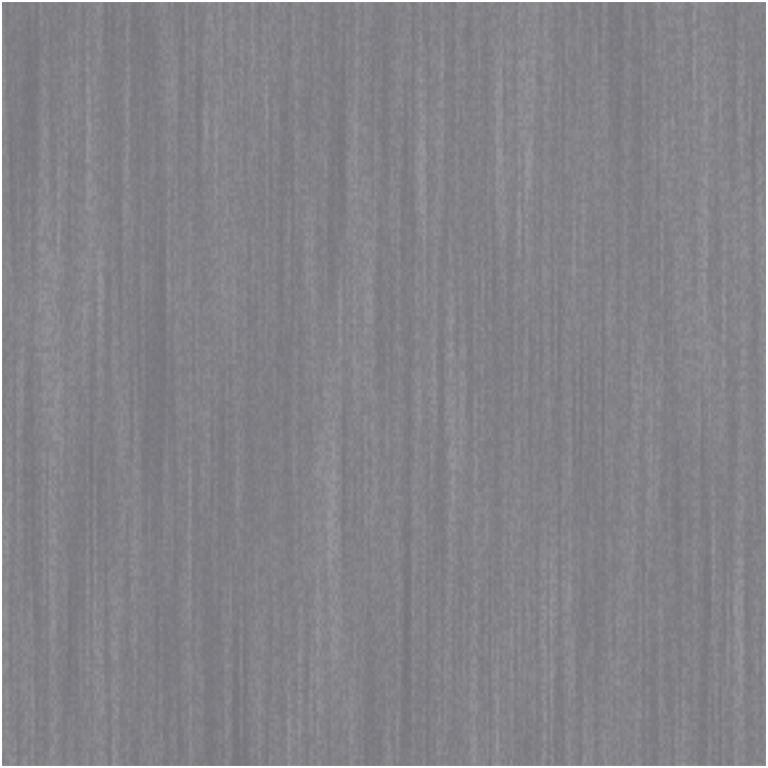
Give the GLSL for this texture, as a WebGL 1 fragment shader.

```glsl
precision highp float;

uniform vec2 u_resolution;

const vec3 DARK_STEEL = vec3(0.462, 0.460, 0.482);
const vec3 LIGHT_STEEL = vec3(0.592, 0.586, 0.606);
const vec3 BORDER_WHITE = vec3(1.0);
const float BORDER_WIDTH = 0.0027;

float hash(vec2 p) {
  vec3 q = fract(vec3(p.xyx) * 0.1031);
  q += dot(q, q.yzx + 33.33);
  return fract((q.x + q.y) * q.z);
}

float valueNoise(vec2 p) {
  vec2 cell = floor(p);
  vec2 blend = smoothstep(0.0, 1.0, fract(p));
  float lower = mix(hash(cell), hash(cell + vec2(1.0, 0.0)), blend.x);
  float upper = mix(hash(cell + vec2(0.0, 1.0)), hash(cell + 1.0), blend.x);
  return mix(lower, upper, blend.y);
}

// One vertical fibre, shifted so its ends do not line up with its neighbours
float fibre(float column, float y, float seed) {
  float shifted = y + 40.0 * hash(vec2(column, seed));
  float row = floor(shifted);
  float blend = smoothstep(0.0, 1.0, shifted - row);
  vec2 id = vec2(column + seed, row);
  return mix(hash(id), hash(id + vec2(0.0, 1.0)), blend);
}

// Fibres side by side; density counts them across and along the canvas
float streaks(vec2 uv, vec2 density, float seed) {
  vec2 p = uv * density;
  float column = floor(p.x);
  float blend = smoothstep(0.0, 1.0, p.x - column);
  return mix(fibre(column, p.y, seed), fibre(column + 1.0, p.y, seed), blend);
}

float borderMask(vec2 uv, float width, float softness) {
  vec2 inset = min(uv, 1.0 - uv);
  float edge = min(inset.x, inset.y);
  return 1.0 - smoothstep(width - softness, width + softness, edge);
}

void main() {
  vec2 uv = gl_FragCoord.xy / u_resolution;

  // Brushed streaks from hairlines to broad bands
  float hairline = streaks(uv, vec2(210.0, 5.0), 17.0);
  float strand = streaks(uv, vec2(85.0, 4.0), 331.0);
  float band = streaks(uv, vec2(22.0, 2.5), 709.0);
  float brushing = 0.48 * hairline + 0.34 * strand + 0.18 * band;

  // Fine speckle, stronger where the brushing is bright
  float speckle = valueNoise(uv * vec2(290.0, 210.0) + 53.0) - 0.5;
  float grain = speckle * mix(0.15, 0.75, brushing);

  // Occasional bright scratches
  float scratch = smoothstep(0.72, 1.0, streaks(uv, vec2(170.0, 7.0), 977.0));

  float tone = 0.40 + 0.95 * (brushing - 0.5) + grain + 0.22 * scratch;
  vec3 color = mix(DARK_STEEL, LIGHT_STEEL, clamp(tone, 0.0, 1.0));

  // Thin white frame
  float softness = max(0.0008, 0.5 / u_resolution.y);
  color = mix(color, BORDER_WHITE, borderMask(uv, BORDER_WIDTH, softness));
  gl_FragColor = vec4(color, 1.0);
}
```
